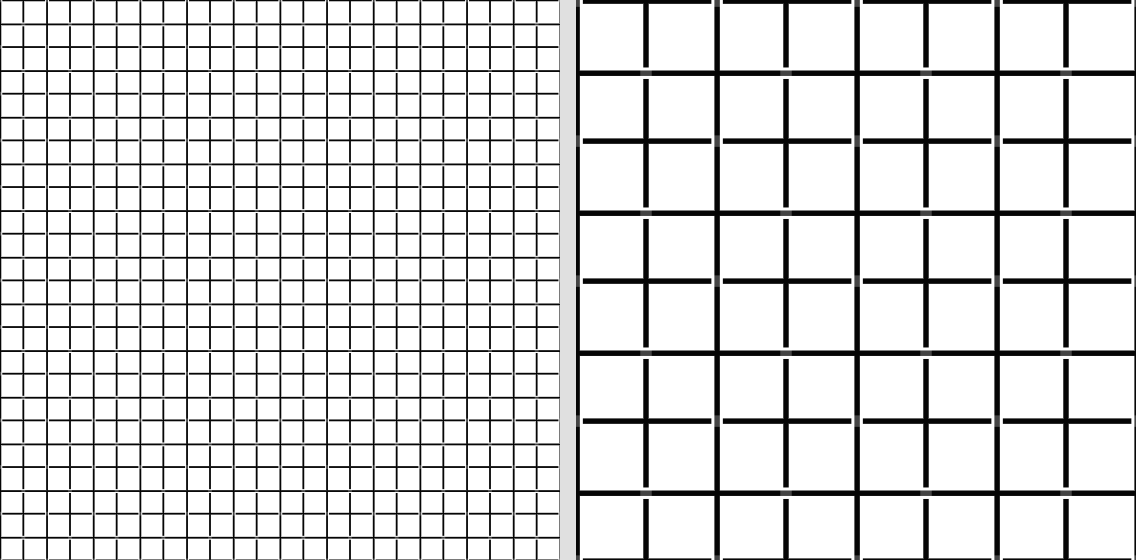
Left, the full canvas; right, a detail of the centre.
Give the GLSL for this pattern, as a WebGL 2 fragment shader.

```glsl
#version 300 es
precision highp float;
// A fine black grid on white, woven from two interleaved sets of lines.
// In the even set the columns pass over the rows, in the odd set the rows
// pass over the columns; the line below stops short and leaves small gaps.

uniform vec2 u_resolution;
out vec4 fragColor;

const float REPEATS = 12.0;                  // weave units per side, two cells each
const vec2 EVEN_CENTRE = vec2(0.008, -0.008); // line centres within one unit
const vec2 ODD_CENTRE = vec2(0.500, 0.477);
const float LINE_HALF_WIDTH = 0.0195;        // in weave units
const float GAP_HALF_WIDTH = 0.041;
const float CROSSING_INK = 0.75;             // paler ink where a line passes over
const vec3 PAPER_COLOR = vec3(1.0);
const vec3 INK_COLOR = vec3(0.02);

// Distance to the nearest column (x) and row (y), wrapping at the unit edge
vec2 lineDistance(vec2 p, vec2 centre) {
    return abs(fract(p - centre + 0.5) - 0.5);
}

// Smooth coverage of a band around each line
vec2 band(vec2 dist, float halfWidth, vec2 pixel) {
    return clamp((halfWidth - dist) / pixel + 0.5, 0.0, 1.0);
}

// Ink of an upper and a lower line, given the gap band along each
float weave(float over, float under, float overGap, float underGap) {
    float upper = over * mix(1.0, CROSSING_INK, underGap);
    float lower = under * (1.0 - overGap);
    return max(upper, lower);
}

void main() {
    vec2 p = gl_FragCoord.xy / u_resolution * REPEATS;
    vec2 pixel = REPEATS / u_resolution;

    vec2 evenDist = lineDistance(p, EVEN_CENTRE);
    vec2 oddDist = lineDistance(p, ODD_CENTRE);
    vec2 evenLine = band(evenDist, LINE_HALF_WIDTH, pixel);
    vec2 oddLine = band(oddDist, LINE_HALF_WIDTH, pixel);
    vec2 evenGap = band(evenDist, GAP_HALF_WIDTH, pixel);
    vec2 oddGap = band(oddDist, GAP_HALF_WIDTH, pixel);

    // Even set: column on top; odd set: row on top
    float evenInk = weave(evenLine.x, evenLine.y, evenGap.x, evenGap.y);
    float oddInk = weave(oddLine.y, oddLine.x, oddGap.y, oddGap.x);

    float ink = max(evenInk, oddInk);
    fragColor = vec4(mix(PAPER_COLOR, INK_COLOR, ink), 1.0);
}
```
